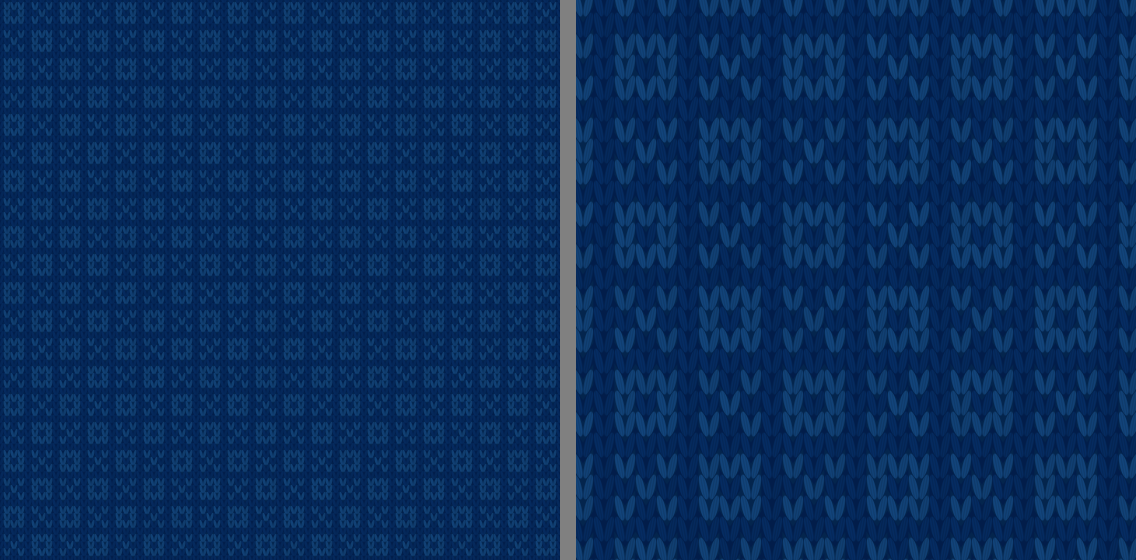
Left, the full canvas; right, a detail of the centre.
A WebGL 1 fragment shader for this pattern:

```glsl
precision highp float;
// Two-tone knitted fabric: a checkerboard of small ring and cross motifs on deep blue.

uniform vec2 u_resolution;

const float MOTIFS = 20.0;          // motifs across and down (even, so the checker wraps)
const float STITCHES = 4.0;         // stitches per motif, including one plain border stitch
const float SLANT = 1.5;            // rise of each stitch leg towards its outer side
const float LIFT = 0.14;            // upward shift of the rows, in stitches
const vec2 LEG_RADIUS = vec2(0.235, 0.475);
const float EDGE_SOFTNESS = 0.06;
const float STITCH_WEAR = 0.05;     // brightness variation between stitches
const float LEG_CONTRAST = 0.04;    // right legs are slightly darker
const float FIBRE_DEPTH = 0.07;
const float FIBRES = 3.0;           // strands across one leg

const vec3 BASE_YARN = vec3(0.018, 0.159, 0.356);
const vec3 BASE_GAP = vec3(0.006, 0.115, 0.289);
const vec3 LIGHT_YARN = vec3(0.064, 0.245, 0.444);
const vec3 LIGHT_GAP = vec3(0.014, 0.145, 0.302);

float hash(vec2 p) {
  vec3 q = fract(vec3(p.xyx) * 0.1031);
  q += dot(q, q.yzx + 33.33);
  return fract((q.x + q.y) * q.z);
}

// 1 where a stitch uses the light yarn, 0 where it uses the base yarn
float motif(vec2 stitch) {
  vec2 cell = floor(stitch / STITCHES);
  vec2 d = abs(stitch - cell * STITCHES - 2.0);
  float inside = 1.0 - step(1.5, max(d.x, d.y));
  float ring = step(0.5, max(d.x, d.y));
  float cross = 1.0 - step(0.5, abs(d.x - d.y));
  float isRing = mod(cell.x + cell.y, 2.0);
  return inside * mix(cross, ring, isRing);
}

vec3 knit(vec2 uv, float pixel) {
  float count = MOTIFS * STITCHES;
  vec2 p = uv * count + vec2(0.5, 0.5 - LIFT);

  // Shear each half column so the legs stack into nested V shapes
  float x = fract(p.x) - 0.5;
  float across = abs(x) - 0.25;
  float along = p.y - SLANT * across;
  vec2 stitch = mod(vec2(floor(p.x), floor(along)), count);
  vec2 leg = vec2(across, fract(along) - 0.5);

  // Rounded leg over the shaded gap
  float radius = length(leg / LEG_RADIUS);
  float yarn = 1.0 - smoothstep(1.0 - EDGE_SOFTNESS, 1.0 + EDGE_SOFTNESS, radius);

  // Strands fade out when they become finer than a pixel
  float visible = 1.0 - smoothstep(0.2, 0.6, pixel * count * FIBRES);
  float fibre = cos(6.28318 * FIBRES * (across * 2.0 - leg.y * 0.5));
  float shade = 1.0 + STITCH_WEAR * (hash(stitch) - 0.5);
  shade += LEG_CONTRAST * (0.5 - step(0.0, x));
  shade += FIBRE_DEPTH * fibre * visible;

  float light = motif(stitch);
  vec3 yarnColor = mix(BASE_YARN, LIGHT_YARN, light) * shade;
  vec3 gapColor = mix(BASE_GAP, LIGHT_GAP, light);
  return mix(gapColor, yarnColor, yarn);
}

void main() {
  // Average a 3 by 3 grid of samples inside each pixel
  float pixel = 1.0 / min(u_resolution.x, u_resolution.y);
  vec3 color = vec3(0.0);
  for (int j = -1; j <= 1; j++) {
    for (int i = -1; i <= 1; i++) {
      vec2 offset = vec2(float(i), float(j)) / 3.0;
      color += knit((gl_FragCoord.xy + offset) / u_resolution, pixel);
    }
  }
  gl_FragColor = vec4(color / 9.0, 1.0);
}
```
